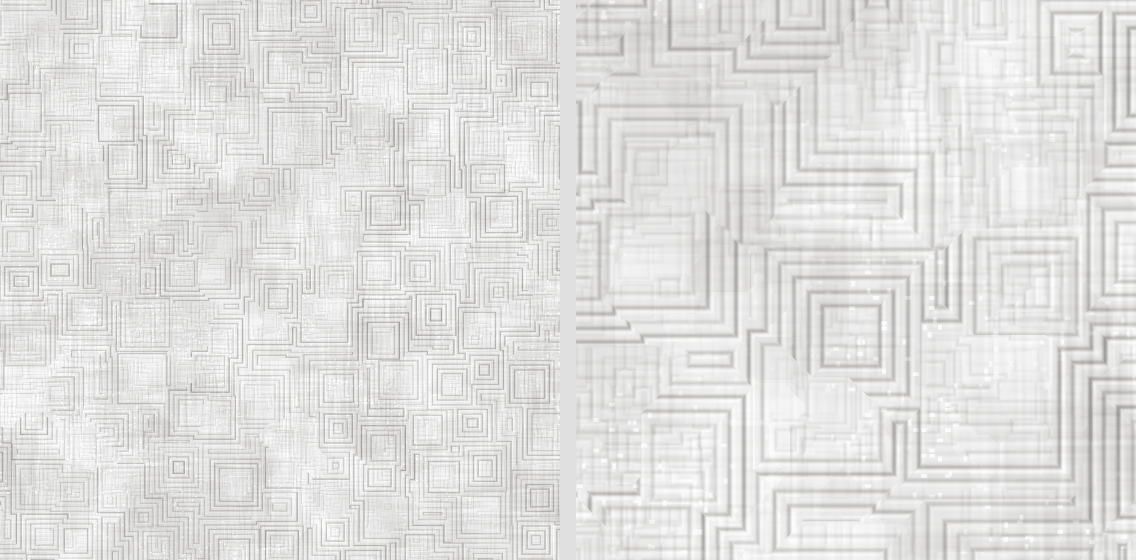
Left: the whole. Right: its middle third, enlarged.
Reproduce this pattern procedurally as a WebGL 1 fragment shader.

```glsl
precision highp float;
// Pale embossed maze of nested squares with woven streaks and white flecks.
uniform vec2 u_resolution;

float hash(vec2 p) {
  vec3 q = fract(p.xyx * 0.1031);
  q += dot(q, q.yzx + 33.33);
  return fract((q.x + q.y) * q.z);
}

float noise(vec2 p) {
  vec2 cell = floor(p), f = fract(p);
  f = f * f * (3.0 - 2.0 * f);
  return mix(mix(hash(cell), hash(cell + vec2(1.0, 0.0)), f.x),
             mix(hash(cell + vec2(0.0, 1.0)), hash(cell + 1.0), f.x), f.y);
}

// Nested outlines around scattered boxes.
// Returns groove depth, ridge highlight, ring strength and box tone.
vec4 nestedBoxes(vec2 p, float cells, float spacing, float lineWidth) {
  vec2 g = p * cells, home = floor(g), id = home, side = vec2(0.0);
  float nearest = 9.0;
  for (int j = -1; j <= 1; j++) {
    for (int i = -1; i <= 1; i++) {
      vec2 cell = home + vec2(float(i), float(j));
      vec2 jitter = vec2(hash(cell + 17.3), hash(cell + 61.7));
      vec2 stretch = vec2(hash(cell + 5.1), hash(cell + 93.9));
      float size = hash(cell + 23.7);
      vec2 q = g - cell - 0.1 - 0.8 * jitter;
      vec2 a = abs(q) - 0.17 * size * size - 0.07 * stretch;
      float d = max(a.x, a.y);
      if (d < nearest) {
        nearest = d;
        id = cell;
        side = a.x > a.y ? vec2(sign(q.x), 0.0) : vec2(0.0, sign(q.y));
      }
    }
  }
  float r = nearest / (cells * spacing);
  float ring = floor(r);
  float shift = 0.36 * (hash(vec2(ring + 40.0, 8.0)) - 0.5);
  float offset = (r - ring - 0.5 - shift) * spacing;
  float facing = side.x - side.y;

  // Some boxes keep a plain core; every ring has its own depth.
  float core = 0.55 * hash(id + 31.0) * hash(id + 47.0);
  float strength = mix(0.15, 1.0, smoothstep(core - 0.03, core + 0.06, nearest));
  float depth = mix(hash(id * 3.0 + ring * 7.0 + 11.0), hash(vec2(ring + 60.0, 3.0)), 0.35);
  strength *= 0.15 + 0.85 * depth;
  strength *= 0.9 + 0.2 * abs(side.x);
  float width = max(lineWidth, 0.48 / min(u_resolution.x, u_resolution.y));
  float groove = offset / width;
  float ridge = (offset - facing * 0.27 * spacing) / width;
  return vec4(exp(-groove * groove * 0.5) * strength,
              exp(-ridge * ridge * 0.5) * strength,
              strength, hash(id + 71.0));
}

// Scattered bright dashes on a fine grid.
float flecks(vec2 p, vec2 grid) {
  vec2 g = p * grid, cell = floor(g);
  vec2 a = abs(fract(g) - 0.5);
  float dash = 1.0 - smoothstep(0.2, 0.5, max(a.x, a.y));
  return dash * step(0.965, hash(cell + 29.0));
}

void main() {
  vec2 p = gl_FragCoord.xy / min(u_resolution.x, u_resolution.y);

  vec4 large = nestedBoxes(p + 3.0, 11.0, 0.0088, 0.0010);
  vec4 medium = nestedBoxes(p + 7.0, 17.0, 0.0074, 0.0009);
  vec4 small = nestedBoxes(p + 11.0, 34.0, 0.0062, 0.0008);
  float plain = 1.0 - smoothstep(0.1, 0.55, large.z);

  // Soft clouds and flat tones of the boxes.
  float cloud = noise(p * 7.0 + 4.0) * 0.5 + noise(p * 17.0 + 9.0) * 0.5;
  float shade = 0.902 + 0.085 * (cloud - 0.5);
  shade += 0.030 * (large.w - 0.5) + 0.035 * (medium.w - 0.5);
  shade += 0.030 * (small.w - 0.5) + 0.018 * plain;

  // Grooves with lit edges, finer ones mostly in the plain areas.
  shade += 0.060 * large.y - 0.235 * large.x;
  shade += (0.030 * medium.y - 0.090 * medium.x) * (0.4 + 0.6 * plain);
  shade += (0.025 * small.y - 0.065 * small.x) * (0.35 + 0.65 * plain);

  // Woven streaks along both axes.
  float across = noise(p * vec2(18.0, 300.0)) - 0.5;
  float along = noise(p * vec2(300.0, 18.0) + 40.0) - 0.5;
  shade += 0.080 * across * noise(p * 11.0 + 20.0);
  shade += 0.095 * along * noise(p * 11.0 + 50.0);

  // White flecks gathered in patches.
  float patches = smoothstep(0.4, 0.75, noise(p * 15.0 + 80.0));
  float white = max(flecks(p, vec2(210.0, 330.0)), flecks(p + 2.0, vec2(330.0, 230.0)));
  shade += 0.085 * white * patches;

  vec3 tint = mix(vec3(1.008, 1.0, 0.991), vec3(1.001, 1.0, 0.999), smoothstep(0.7, 0.95, shade));
  gl_FragColor = vec4(clamp(shade, 0.62, 0.985) * tint, 1.0);
}
```
